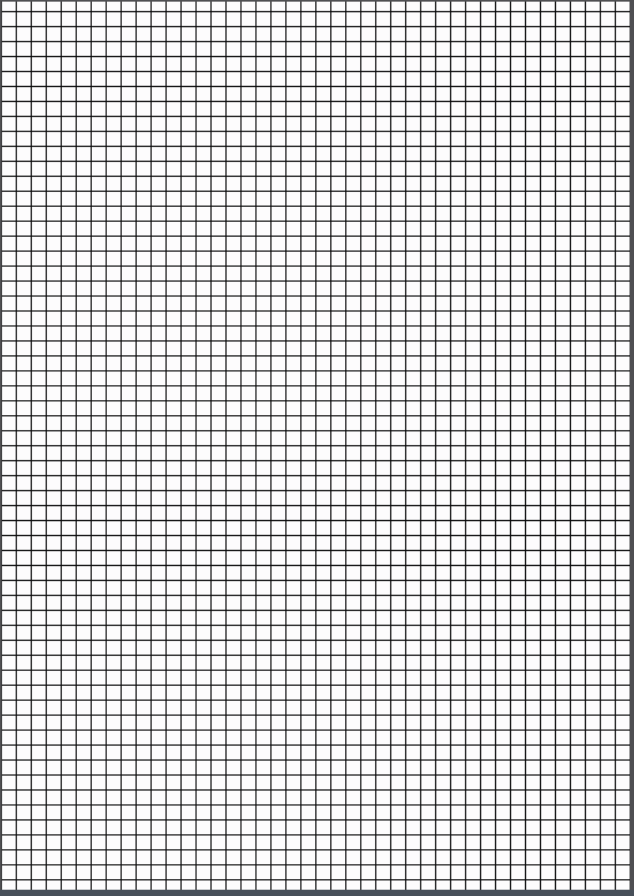
Write a WebGL 1 fragment shader that draws this pattern.

```glsl
precision highp float;

// Sheet of square graph paper: thin black rules on near-white, with a dark rim.
// Rules are repeated bars filtered analytically over a pixel footprint, so they
// stay even at any size; the rim is four straight bands on the canvas borders.

#define CELLS vec2(42.335, 59.86)      // cells across and down the canvas
#define FIRST_RULE vec2(0.09, 0.083)   // first rule from the lower left, in cells
#define RULE_WIDTH 0.084               // in cells
#define SOFTNESS 1.3                   // filter footprint in pixels
#define INK_VARIATION 0.06             // fading from one rule to the next
#define RIM_LOW vec2(0.11, 0.42)       // left and bottom rim, in cells
#define RIM_HIGH vec2(0.27, 0.11)      // right and top rim, in cells
#define PAPER vec3(0.992, 0.990, 0.992)
#define INK vec3(0.035, 0.035, 0.04)
#define RIM_GREY vec3(0.31, 0.31, 0.32)
#define RIM_SLATE vec3(0.28, 0.31, 0.35)

uniform vec2 u_resolution;

vec2 hash2(vec2 n) {
  return fract(sin(n * vec2(12.99, 78.23) + vec2(1.7, 4.1)) * 4375.5);
}

// Share of the filter footprint covered by the nearest rule on each axis.
vec2 ruleCoverage(vec2 cell, vec2 footprint) {
  vec2 p = cell - FIRST_RULE;
  vec2 index = floor(p + 0.5);
  vec2 dist = abs(p - index);
  vec2 overlap = 0.5 * (RULE_WIDTH + footprint) - dist;
  vec2 cover = clamp(overlap, vec2(0.0), min(vec2(RULE_WIDTH), footprint)) / footprint;
  return cover * (1.0 - INK_VARIATION * hash2(index));
}

// Smoothed band: 1 within the given width of a border, 0 beyond it.
vec2 band(vec2 fromBorder, vec2 width, vec2 pixel) {
  return clamp((width - fromBorder) / pixel + 0.5, 0.0, 1.0);
}

void main() {
  vec2 cell = gl_FragCoord.xy / u_resolution * CELLS;
  vec2 pixel = CELLS / u_resolution;

  // Crossing rules
  vec2 rule = ruleCoverage(cell, pixel * SOFTNESS);
  float ink = 1.0 - (1.0 - rule.x) * (1.0 - rule.y);
  vec3 color = mix(PAPER, INK, ink);

  // Rim: grey on the sides and top, slate along the bottom
  vec2 low = band(cell, RIM_LOW, pixel);
  vec2 high = band(CELLS - cell, RIM_HIGH, pixel);
  color = mix(color, RIM_GREY, max(low.x, max(high.x, high.y)));
  color = mix(color, RIM_SLATE, low.y);

  gl_FragColor = vec4(color, 1.0);
}
```
